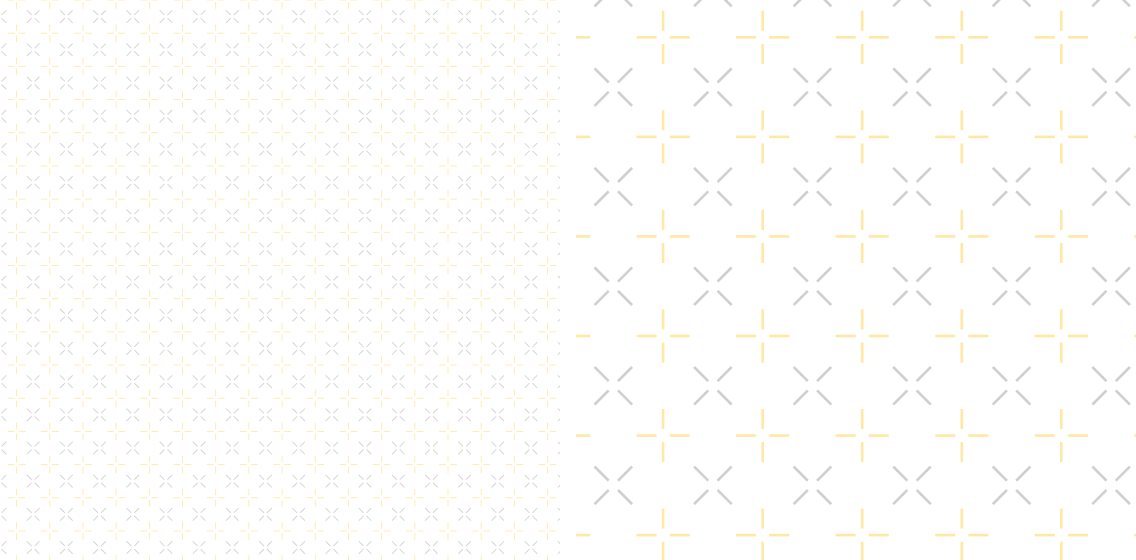
Left: the whole. Right: its middle third, enlarged.
Write a WebGL 2 fragment shader that draws this pattern.

```glsl
#version 300 es
precision highp float;
// Draws a white ground with staggered thin yellow plus marks and grey diagonal crosses, all open at the centre.

uniform vec2 u_resolution;
out vec4 fragColor;

const float REPEATS = 16.875;        // cells across and down the canvas
const float ARM_INNER = 0.066;       // start of each arm, in cells
const float ARM_OUTER = 0.267;       // end of each arm, in cells
const float LINE_WIDTH = 0.026;      // arm thickness, in cells
const vec2 PLUS_OFFSET = vec2(0.5, 0.0);
const vec2 CROSS_OFFSET = vec2(0.0, 0.5);
const vec3 GROUND = vec3(1.0);
const vec3 YELLOW = vec3(1.0, 0.91, 0.64);
const vec3 GREY = vec3(0.81);

// Share of a pixel centred at x that lies between lo and hi
float intervalCoverage(float x, float lo, float hi, float pixel) {
    float right = clamp(x + 0.5 * pixel, lo, hi);
    float left = clamp(x - 0.5 * pixel, lo, hi);
    return (right - left) / pixel;
}

// Pair of opposite arms along the x axis
float armPair(vec2 p, float pixel) {
    float halfWidth = 0.5 * LINE_WIDTH;
    return intervalCoverage(abs(p.x), ARM_INNER, ARM_OUTER, pixel)
         * intervalCoverage(p.y, -halfWidth, halfWidth, pixel);
}

// Four arms around an open centre
float openPlus(vec2 p, float pixel) {
    return max(armPair(p, pixel), armPair(p.yx, pixel));
}

// Position relative to the nearest mark of a shifted lattice
vec2 nearestMark(vec2 p, vec2 offset) {
    return fract(p - offset + 0.5) - 0.5;
}

vec2 rotate45(vec2 p) {
    return vec2(p.x + p.y, p.y - p.x) * sqrt(0.5);
}

void main() {
    // Cell coordinates, anchored at the upper left corner
    float scale = REPEATS / min(u_resolution.x, u_resolution.y);
    vec2 cell = vec2(gl_FragCoord.x, u_resolution.y - gl_FragCoord.y) * scale;

    float plusMark = openPlus(nearestMark(cell, PLUS_OFFSET), scale);
    float crossMark = openPlus(rotate45(nearestMark(cell, CROSS_OFFSET)), scale);

    vec3 color = mix(GROUND, YELLOW, plusMark);
    color = mix(color, GREY, crossMark);
    fragColor = vec4(color, 1.0);
}
```
